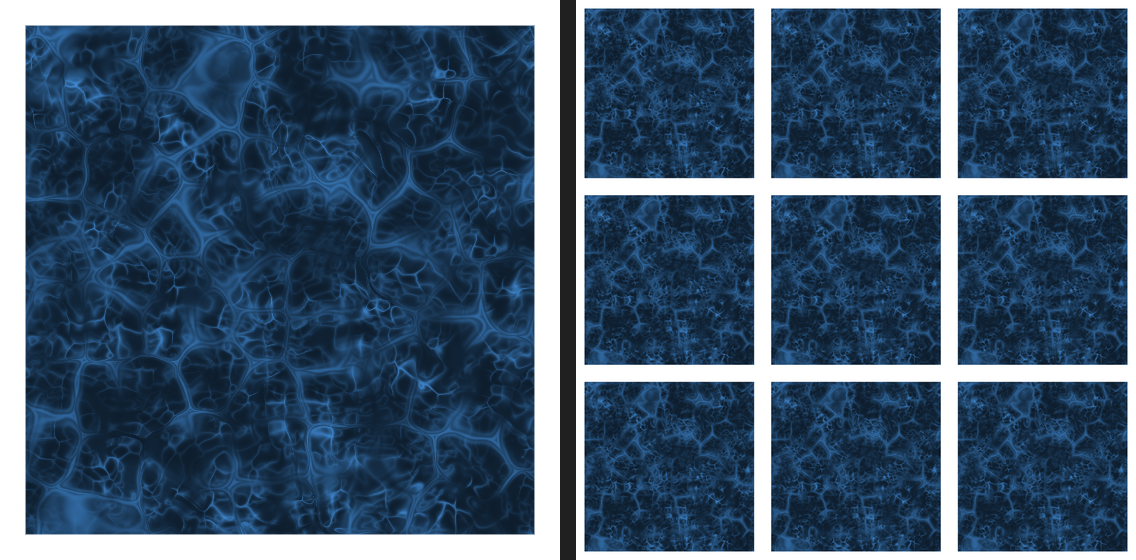
Left: one tile. Right: repeated 3 by 3.
Reproduce this texture procedurally as a Shadertoy shader.

```glsl
// Glowing blue tissue: nested lobed cells between soft filaments, in a white frame.

const float FRAME = 0.0456;            // width of the white border
const vec3  WHITE = vec3(1.0);
const vec3  TINT = vec3(0.30, 0.65, 1.0);
const float DARK_LEVEL = 0.175;        // brightness of the ground
const float GLOW_RANGE = 0.85;         // added brightness at full glow
const float CELLS = 9.0;               // large cells across the tile
const float LOBES = 14.0;              // small cells, in stretched space
const float RINGS = 9.0;               // coarse contour rings
const float FINE_RINGS = 19.0;         // fine contour rings
const float CELL_SHARPNESS = 8.0;
const float LOBE_SHARPNESS = 12.0;
const float CELL_STRETCH = 1.0;
const float LOBE_STRETCH = 0.8;
const float JITTER = 0.9;

// Integer hash of a lattice point, two values in 0..1
vec2 hash2(vec2 cell, float seed) {
    uvec3 v = uvec3(cell, seed) * 1664525u + 1013904223u;
    v.x += v.y * v.z; v.y += v.z * v.x; v.z += v.x * v.y;
    v ^= v >> 16u;
    v.x += v.y * v.z; v.y += v.z * v.x;
    return vec2(v.xy >> 8u) / 16777216.0;
}

float cornerSlope(vec2 corner, vec2 toPoint, float period, float seed) {
    vec2 g = hash2(mod(corner, period), seed) * 2.0 - 1.0;
    return dot(g, toPoint);
}

// Gradient noise that wraps after one unit of p
float noise(vec2 p, float period, float seed) {
    vec2 x = p * period, i = floor(x), f = x - i;
    vec2 u = f * f * f * (f * (f * 6.0 - 15.0) + 10.0);
    vec2 r = vec2(1.0, 0.0);
    float low = mix(cornerSlope(i, f, period, seed),
                    cornerSlope(i + r.xy, f - r.xy, period, seed), u.x);
    float high = mix(cornerSlope(i + r.yx, f - r.yx, period, seed),
                     cornerSlope(i + r.xx, f - r.xx, period, seed), u.x);
    return 1.5 * mix(low, high, u.y);
}

vec2 noise2(vec2 p, float period, float seed) {
    return vec2(noise(p, period, seed), noise(p, period, seed + 1.0));
}

// Soft Voronoi: xy = offset from the blended cell centre, z = closeness to a wall
vec3 softCells(vec2 p, float count, float sharpness, float seed) {
    vec2 x = p * count, i = floor(x), f = x - i;
    vec2 offset = vec2(0.0);
    float total = 0.0, strongest = 0.0;
    for (int b = -2; b <= 2; b++)
    for (int a = -2; a <= 2; a++) {
        vec2 n = vec2(a, b);
        vec2 d = f - n - 0.5 - JITTER * (hash2(mod(i + n, count), seed) - 0.5);
        float w = exp(-sharpness * dot(d, d));
        offset += d * w;
        total += w;
        strongest = max(strongest, w);
    }
    return vec3(offset / (total * count), 1.0 - strongest / total);
}

// Crisp line with a soft halo where the field crosses zero
float glowLine(float field, float width) {
    float w = width + 0.5 * fwidth(field);
    return exp(-abs(field) / w) * width / w;
}

float tissue(vec2 p) {
    // Wobble, then stretch space around large and small cell centres
    vec2 q = p + 0.022 * noise2(p, 7.0, 10.0) + 0.007 * noise2(p, 23.0, 20.0);
    vec3 cell = softCells(q, CELLS, CELL_SHARPNESS, 30.0);
    q += CELL_STRETCH * cell.xy;
    q += 0.012 * noise2(q, 24.0, 40.0);
    vec3 lobe = softCells(q, LOBES, LOBE_SHARPNESS, 50.0);
    vec2 s = q + LOBE_STRETCH * lobe.xy;

    // Lobed walls and nested rings, faded towards the large cell borders
    float inside = 1.0 - smoothstep(0.08, 0.48, cell.z);
    float wallFade = smoothstep(-0.3, 0.4, noise(q, 11.0, 60.0));
    float wall = pow(min(2.0 * lobe.z, 1.0), 1.6) * wallFade;
    float ring = glowLine(noise(s, RINGS, 70.0), 0.065);
    float fineRing = glowLine(noise(s, FINE_RINGS, 80.0) + 0.1, 0.08);
    float fineFade = smoothstep(-0.1, 0.45, noise(q, 13.0, 90.0));
    float detail = 0.7 * wall + 0.5 * ring + 0.45 * fineRing * fineFade;

    // Filaments with streaks that run along the borders
    float drift = noise(p, 16.0, 100.0);
    float streak = 0.75 + 0.25 * cos(24.0 * cell.z + 7.0 * drift);
    float filament = smoothstep(0.02, 0.6, cell.z) * streak;
    filament *= smoothstep(-0.4, 0.4, noise(p, 8.0, 110.0));

    // Broad bright and dim patches
    float patchGlow = 0.3 + 1.1 * smoothstep(-0.45, 0.6, noise(p, 6.0, 120.0));
    float haze = 0.07 * smoothstep(-0.2, 0.5, noise(q, 10.0, 130.0));
    return patchGlow * (detail * mix(0.25, 1.0, inside) + haze) + 0.75 * filament;
}

void mainImage(out vec4 fragColor, in vec2 fragCoord) {
    vec2 uv = fragCoord / iResolution.xy;
    vec2 p = (uv - FRAME) / (1.0 - 2.0 * FRAME);
    float glow = 1.0 - exp(-tissue(fract(p)));
    vec3 color = TINT * (DARK_LEVEL + GLOW_RANGE * glow);

    // White frame with a smooth edge
    vec2 border = abs(uv - 0.5) - (0.5 - FRAME);
    float pixel = 0.5 / iResolution.y;
    float frame = smoothstep(-pixel, pixel, max(border.x, border.y));
    fragColor = vec4(mix(color, WHITE, frame), 1.0);
}
```
